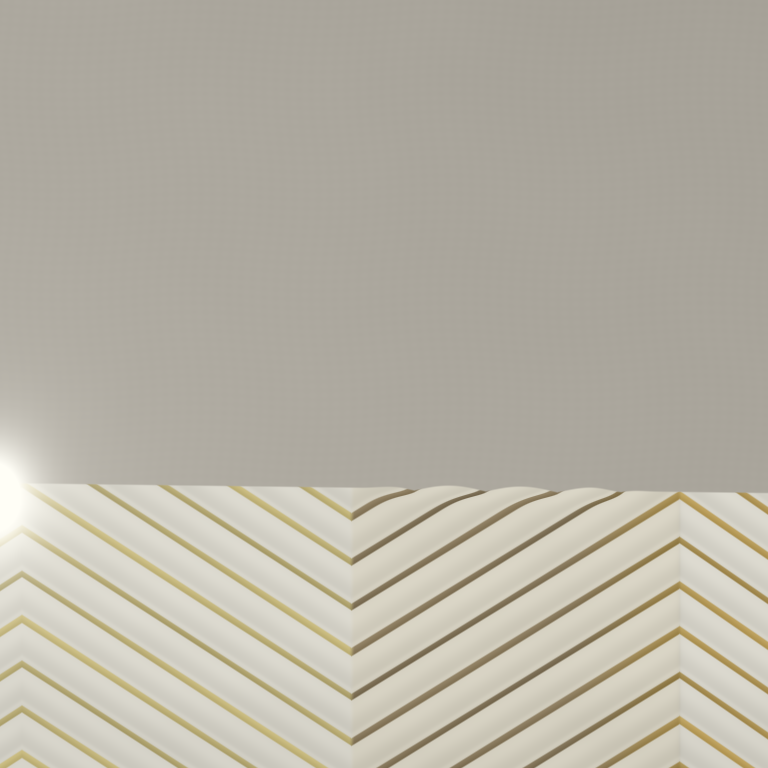
Write a WebGL 2 fragment shader that draws this background.

```glsl
#version 300 es
precision highp float;

uniform vec2 u_resolution;
out vec4 outColor;

// Layout, in units of the canvas
const vec2 PEAK_LEFT = vec2(0.0286, 0.3700);
const vec2 PEAK_RIGHT = vec2(0.8850, 0.3555);
const float VALLEY_X = 0.4583;
const float SLOPE_LEFT = 0.647;
const float SLOPE_MIDDLE = 0.616;
const float SLOPE_RIGHT = 0.690;
const float SPACING = 0.0586;
const float LINE_HALF_WIDTH = 0.0041;
const float EDGE_LEFT = 0.3710;
const float EDGE_RIGHT = 0.3580;
const float SCALLOP_HEIGHT = 0.0070;
const float BEND = 0.0130;
const vec2 GLOW_CENTER = vec2(-0.012, 0.352);

// Colours
const vec3 WALL_LIGHT = vec3(0.695, 0.678, 0.640);
const vec3 WALL_DARK = vec3(0.640, 0.623, 0.585);
const vec3 PANEL_COOL = vec3(0.835, 0.825, 0.785);
const vec3 PANEL_WARM = vec3(0.825, 0.805, 0.740);
const vec3 GOLD_PALE = vec3(0.745, 0.690, 0.460);
const vec3 GOLD_DEEP = vec3(0.700, 0.590, 0.330);
const vec3 BRONZE = vec3(0.520, 0.460, 0.350);
const vec3 GLOW_COLOR = vec3(1.0, 0.995, 0.965);

// Height of the zigzag that passes through both peaks
float zigzag(float x) {
    float left = PEAK_LEFT.y - SLOPE_LEFT * abs(x - PEAK_LEFT.x);
    float fall = x < PEAK_RIGHT.x ? SLOPE_MIDDLE : SLOPE_RIGHT;
    float right = PEAK_RIGHT.y - fall * abs(x - PEAK_RIGHT.x);
    return max(left, right);
}

// Soft mottling from layered sines
float mottle(vec2 p) {
    float sum = 0.0;
    float weight = 0.5;
    for (int i = 0; i < 4; i++) {
        sum += weight * sin(p.x + 1.7 * sin(p.y)) * cos(p.y * 1.2 + sin(p.x * 0.7));
        p = mat2(1.5, 1.1, -1.1, 1.5) * p + 2.3;
        weight *= 0.5;
    }
    return sum;
}

// Fine crossed threads
float weave(vec2 p) {
    float across = sin(p.x * 410.0 + 2.0 * sin(p.y * 23.0));
    float along = sin(p.y * 530.0 + 2.0 * sin(p.x * 19.0));
    return 0.5 * (across + along);
}

vec3 wallColor(vec2 p) {
    float light = 0.66 - 0.50 * p.x + 0.45 * (1.0 - p.y);
    vec3 color = mix(WALL_DARK, WALL_LIGHT, clamp(light, 0.0, 1.0));
    return color + 0.005 * mottle(p * 9.0) + 0.003 * weave(p);
}

vec3 panelColor(vec2 p, float edge, float rounding, float pixel) {
    float nearEdge = smoothstep(edge - 0.035, edge, p.y);
    float ridge = zigzag(p.x) - BEND * rounding * nearEdge * nearEdge;
    float phase = (ridge - p.y) / SPACING;
    float index = floor(phase + 0.5);
    float offset = (phase - index) * SPACING * 0.84;
    float middle = smoothstep(VALLEY_X - 0.004, VALLEY_X + 0.004, p.x)
                 * (1.0 - smoothstep(PEAK_RIGHT.x - 0.003, PEAK_RIGHT.x + 0.003, p.x));

    // Bands with a gently raised profile
    float band = fract(phase);
    vec3 color = mix(PANEL_COOL, PANEL_WARM, middle * 0.8);
    color += 0.025 * sin(6.2832 * band) + 0.010 * mottle(p * vec2(11.0, 17.0));
    color -= 0.022 * smoothstep(0.2, 0.0, p.y);
    color -= 0.025 * exp(-abs(p.x - PEAK_RIGHT.x) / 0.003);

    // Metallic inlay, darker along its lower side
    float variation = 0.5 + 0.5 * sin(index * 2.4 + p.x * 9.0);
    vec3 metal = mix(GOLD_PALE, GOLD_DEEP, smoothstep(0.78, 0.92, p.x));
    vec3 bronze = mix(BRONZE, GOLD_DEEP * 0.9, smoothstep(0.72, 0.90, p.x));
    metal = mix(metal, bronze, middle);
    metal *= 0.93 + 0.14 * variation;
    metal -= 0.07 * smoothstep(-LINE_HALF_WIDTH, LINE_HALF_WIDTH, offset);
    float halfWidth = LINE_HALF_WIDTH * (0.85 + 0.25 * variation);
    float softness = max(pixel, 0.0014);
    float inlay = 1.0 - smoothstep(halfWidth - softness, halfWidth + softness, abs(offset));
    float rim = exp(-pow((offset + 1.8 * LINE_HALF_WIDTH) / 0.003, 2.0));
    color += 0.025 * rim;
    return mix(color, metal, inlay * 0.94);
}

void main() {
    vec2 p = gl_FragCoord.xy / u_resolution;
    float pixel = 1.0 / min(u_resolution.x, u_resolution.y);

    // Top of the panel, scalloped where the middle bands round over
    float edge = mix(EDGE_LEFT, EDGE_RIGHT, p.x);
    float rounding = smoothstep(0.47, 0.53, p.x) * (1.0 - smoothstep(0.76, 0.86, p.x));
    float edgePhase = (zigzag(p.x) - BEND * rounding - edge) / SPACING;
    edge += SCALLOP_HEIGHT * rounding * (abs(sin(3.14159 * edgePhase)) - 0.4);

    float softness = max(pixel, 0.0015);
    float panel = 1.0 - smoothstep(edge - softness, edge + softness, p.y);
    vec3 color = mix(wallColor(p), panelColor(p, edge, rounding, pixel), panel);

    // Light spilling in from the left
    vec2 toLight = (p - GLOW_CENTER) * vec2(1.0, 0.85);
    float distanceToLight = length(toLight);
    float core = exp(-pow(distanceToLight / 0.058, 2.0));
    float halo = 0.62 * exp(-distanceToLight / 0.075);
    float glow = clamp(core + halo, 0.0, 1.0);
    color = mix(color, GLOW_COLOR, glow);

    outColor = vec4(clamp(color, 0.0, 1.0), 1.0);
}
```
